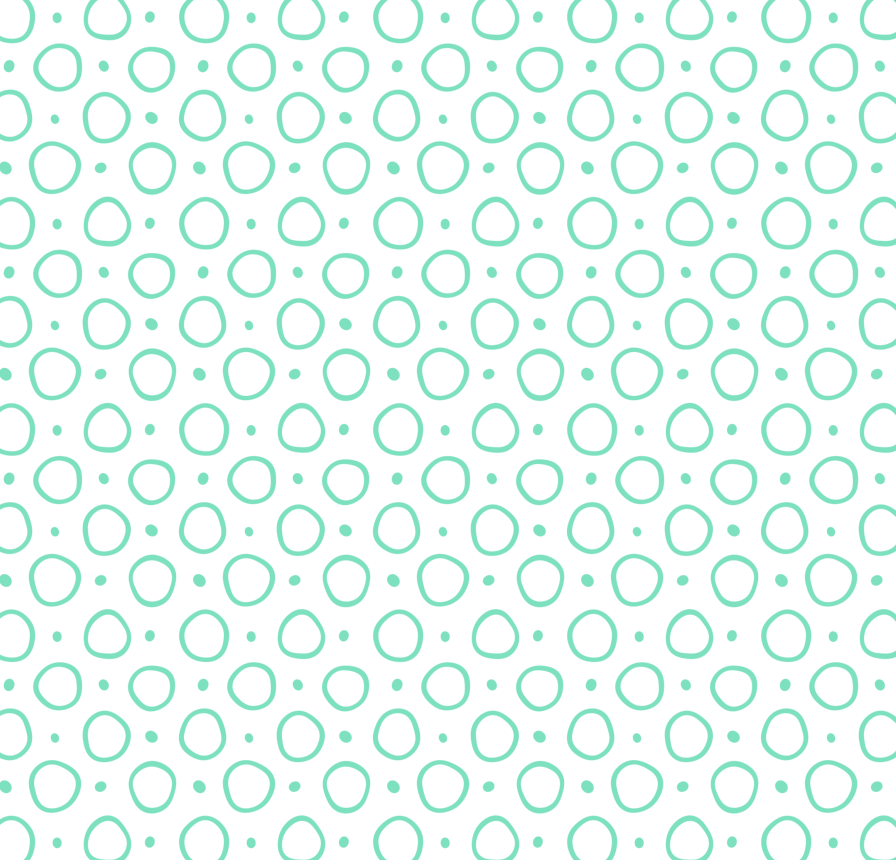
Give the GLSL for this pattern, as a Shadertoy shader.

```glsl
#define MINT vec3(0.49, 0.88, 0.75)
#define PAPER vec3(1.0)
#define CANVAS_HEIGHT 738.0
#define TILE vec2(166.5, 177.0)
#define LATTICE_START vec2(8.3, 15.0)
#define STROKE 4.2
#define STROKE_VARIATION 0.5
#define FINE_WOBBLE 0.012
#define DOT_WOBBLE 0.08
#define EDGE_SOFTNESS 0.8

const float TAU = 6.2831853;
const int CELLS = 8;

// Per cell, two to a row: centre offset, then horizontal and vertical radius
const vec4 RINGS[CELLS] = vec4[](
    vec4( 0.7,  0.0, 19.2, 20.6), vec4( 0.5, -0.8, 18.4, 19.0),
    vec4( 0.3, -1.3, 18.7, 18.7), vec4(-2.8,  0.0, 18.0, 17.6),
    vec4(-0.7, -4.0, 18.0, 20.2), vec4(-0.5, -2.3, 18.4, 20.1),
    vec4(-3.3, -4.1, 20.0, 20.6), vec4(-2.3, -3.6, 18.4, 20.1));

// Three-cornered bulge of each ring: strength and direction
const vec2 BULGES[CELLS] = vec2[](
    vec2(0.02, 0.87), vec2(0.05, -1.57), vec2(0.03, 3.14), vec2(0.03, -0.6),
    vec2(0.03, 0.7),  vec2(0.03, 2.1),   vec2(0.04, -0.2), vec2(0.03, 1.57));

// Centre offset and radius of each dot
const vec3 DOTS[CELLS] = vec3[](
    vec3(-0.9,  0.3, 4.2), vec3(-4.6, -0.4, 4.5),
    vec3(-0.5, -2.5, 4.9), vec3(-2.5, -2.5, 4.5),
    vec3(-2.8, -1.2, 3.8), vec3(-3.2, -2.3, 5.2),
    vec3(-3.7, -3.6, 5.4), vec3(-5.2, -3.7, 4.7));

float hash(float n) {
    return fract(sin(n * 12.9898) * 43758.5453);
}

// Shortest offset from a centre in the repeating tile
vec2 wrapOffset(vec2 p, vec2 centre) {
    return mod(p - centre + 0.5 * TILE, TILE) - 0.5 * TILE;
}

// Staggered lattice: every other row moves by half a column
vec2 latticePoint(int cell, int stagger) {
    int row = cell / 2;
    float column = float(cell % 2) + 0.5 * float((row + stagger) % 2);
    return LATTICE_START + vec2(column / 2.0, float(row) / 4.0) * TILE;
}

// Uneven hand-drawn outline
float ringDistance(vec2 d, vec2 radii, vec2 bulge, float seed) {
    float angle = atan(d.y, d.x);
    float outline = 1.0 + bulge.x * cos(3.0 * (angle - bulge.y))
                  + FINE_WOBBLE * cos(5.0 * angle + TAU * hash(seed));
    float width = STROKE + STROKE_VARIATION * cos(2.0 * angle + TAU * hash(seed + 20.0));
    float radius = 0.5 * (radii.x + radii.y);
    return abs(length(d / radii) - outline) * radius - 0.5 * width;
}

// Slightly lopsided blob
float dotDistance(vec2 d, float radius, float seed) {
    float angle = atan(d.y, d.x);
    return length(d) - radius * (1.0 + DOT_WOBBLE * cos(2.0 * angle + TAU * hash(seed)));
}

void mainImage(out vec4 fragColor, in vec2 fragCoord) {
    // Canvas units, measured from the top left
    float pixel = CANVAS_HEIGHT / iResolution.y;
    vec2 p = vec2(fragCoord.x, iResolution.y - fragCoord.y) * pixel;

    // Nearest ring or dot
    float dist = CANVAS_HEIGHT;
    for (int i = 0; i < CELLS; i++) {
        float seed = float(i) + 1.0;
        vec2 toRing = wrapOffset(p, latticePoint(i, 0) + RINGS[i].xy);
        vec2 toDot = wrapOffset(p, latticePoint(i, 1) + DOTS[i].xy);
        dist = min(dist, ringDistance(toRing, RINGS[i].zw, BULGES[i], seed));
        dist = min(dist, dotDistance(toDot, DOTS[i].z, seed + 40.0));
    }

    // Smooth ink edge
    float edge = EDGE_SOFTNESS * pixel;
    float ink = 1.0 - smoothstep(-edge, edge, dist);
    fragColor = vec4(mix(PAPER, MINT, ink), 1.0);
}
```
